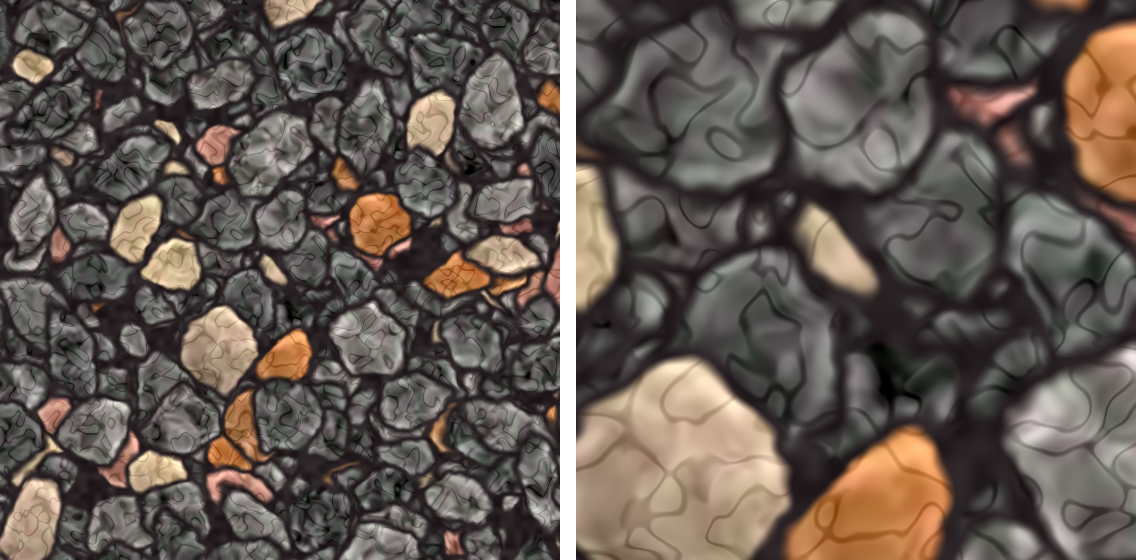
Left, the full canvas; right, a detail of the centre.
A Shadertoy shader for this texture:

```glsl
// Bed of mixed gravel: mottled grey stones with scattered cream, orange and pink pebbles.
#define LAYERS 4
#define FINEST_GRID 15.0
#define GRID_STEP 2.4
#define FILL 0.80
#define WARM_SHARE 0.20
#define MOTTLE 0.62
#define VEIN_DARKNESS 0.15
#define RIM_WIDTH 0.0075
#define SHADOW_WIDTH 0.010
#define GAP_COLOR vec3(0.135, 0.105, 0.115)

const float TAU = 6.28319;

float hash(vec2 p) {
    vec3 q = fract(vec3(p.xyx) * 0.1031);
    q += dot(q, q.yzx + 33.33);
    return fract((q.x + q.y) * q.z);
}

float noise(vec2 p) {
    vec2 cell = floor(p), f = fract(p);
    f = f * f * (3.0 - 2.0 * f);
    return mix(mix(hash(cell), hash(cell + vec2(1, 0)), f.x),
               mix(hash(cell + vec2(0, 1)), hash(cell + vec2(1, 1)), f.x), f.y);
}

mat2 rotation(float a) {
    return mat2(cos(a), sin(a), -sin(a), cos(a));
}

float smoothMax(float a, float b, float k) {
    float h = max(k - abs(a - b), 0.0) / k;
    return max(a, b) + 0.25 * h * h * k;
}

// Rounded irregular polygon, in units of its grid cell
float stoneDistance(vec2 p, vec2 id) {
    float stretch = 1.0 + 0.42 * hash(id + 3.7);
    float radius = mix(0.42, 0.58, hash(id + 8.3));
    p = rotation(TAU * hash(id + 5.1)) * p;
    p *= vec2(1.0 / stretch, stretch);
    float d = -1.0;
    for (int k = 0; k < 7; k++) {
        float side = float(k);
        float a = TAU * (side + 0.75 * hash(id + 11.3 + side * 2.9)) / 7.0;
        float reach = radius * mix(0.78, 1.08, hash(id + 41.7 + side * 3.1));
        d = smoothMax(d, dot(p, vec2(cos(a), sin(a))) - reach, 0.09);
    }
    return d / stretch;
}

// Mineral colour of one stone; local is the offset from its centre
vec3 stoneColor(vec2 uv, vec2 local, vec2 id, float depth) {
    vec2 q = uv + 7.0 * hash(id + 2.2);
    vec2 warp = vec2(noise(q * 38.0), noise(q * 38.0 + 19.0)) - 0.5;
    vec2 w = rotation(0.6) * (q + 0.022 * warp);
    float coarse = noise(w * 48.0);
    float fine = noise(rotation(1.1) * w * 105.0);
    float grain = 0.6 * coarse + 0.4 * fine - 0.5;
    float vein = 1.0 - smoothstep(0.02, 0.13, abs(noise(w * 62.0 + 31.0) - 0.5));
    float tint = noise(q * 55.0 + 9.0) - 0.5;

    float kind = hash(id + 13.9);
    float tone = hash(id + 17.1);
    vec3 base = mix(vec3(0.31, 0.31, 0.305), vec3(0.53, 0.51, 0.49), tone * tone);
    float contrast = MOTTLE * mix(0.55, 1.15, hash(id + 23.3));
    float veining = VEIN_DARKNESS;

    if (kind < WARM_SHARE) {
        float hue = kind / WARM_SHARE;
        base = hue < 0.48 ? mix(vec3(0.72, 0.62, 0.53), vec3(0.82, 0.72, 0.57), tone)
             : hue < 0.76 ? mix(vec3(0.74, 0.45, 0.23), vec3(0.77, 0.56, 0.39), tone)
                          : mix(vec3(0.66, 0.43, 0.39), vec3(0.76, 0.56, 0.48), tone);
        contrast *= 0.6;
        veining *= 0.9;
    }

    // Broad facet gradient, mineral grain and a pale worn edge
    float facing = TAU * hash(id + 29.0);
    float facet = dot(local, vec2(cos(facing), sin(facing)) + vec2(-0.2, 0.5));
    float wornEdge = smoothstep(0.003, 0.009, depth) * (1.0 - smoothstep(0.010, 0.019, depth));
    vec3 color = base * (1.0 + 0.28 * facet) + contrast * grain - veining * vein;
    color += 0.11 * wornEdge * (0.4 + coarse);
    return color + tint * vec3(0.035, -0.03, 0.02);
}

void mainImage(out vec4 fragColor, in vec2 fragCoord) {
    vec2 uv = fragCoord / iResolution.y;
    vec2 wobble = vec2(noise(uv * 34.0), noise(uv * 34.0 + 57.0)) - 0.5;
    wobble += 0.4 * (vec2(noise(uv * 90.0), noise(uv * 90.0 + 23.0)) - 0.5);
    vec2 bent = uv + 0.011 * wobble;

    vec2 topId = vec2(0.0), topLocal = vec2(0.0);
    float depth = 0.0, light = 1.0;

    // Pile stones from the small bottom layer to the large top layer
    for (int layer = 0; layer < LAYERS; layer++) {
        float grid = FINEST_GRID - GRID_STEP * float(layer);
        vec2 p = rotation(0.5 * float(layer)) * bent * grid + 20.0;
        vec2 cell = floor(p);
        for (int j = -1; j <= 1; j++)
        for (int i = -1; i <= 1; i++) {
            vec2 corner = cell + vec2(i, j);
            vec2 id = corner + 71.0 * float(layer);
            if (hash(id + 37.0) > FILL) continue;
            vec2 jitter = vec2(hash(id + 0.4), hash(id + 61.6));
            vec2 local = p - corner - mix(vec2(0.16), vec2(0.84), jitter);
            if (dot(local, local) > 1.7) continue;
            float d = stoneDistance(local, id) / grid;
            if (d < 0.0) {
                topId = id; topLocal = local; depth = -d; light = 1.0;
            } else {
                light *= smoothstep(-0.001, SHADOW_WIDTH, d);
            }
        }
    }

    // Dark, gritty gaps blend into each stone across its rim
    vec3 gap = GAP_COLOR + 0.10 * (noise(uv * 80.0) - 0.4);
    float body = smoothstep(0.0, RIM_WIDTH, depth) * light;
    vec3 color = mix(gap, stoneColor(uv, topLocal, topId, depth), body);
    fragColor = vec4(clamp(color, 0.0, 1.0), 1.0);
}
```
